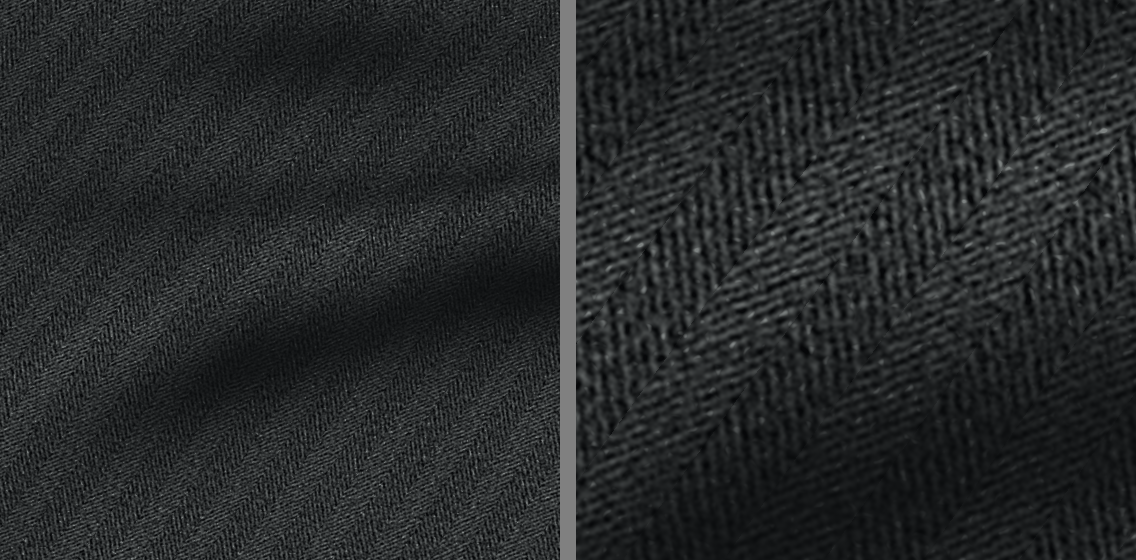
Left: the whole. Right: its middle third, enlarged.
Give the GLSL for this texture, as a Shadertoy shader.

```glsl
// Dark charcoal herringbone suiting, lying in soft diagonal folds.
// Mirrored lanes of fine twill form chevrons; stretched gradient noise breaks
// the threads into fibres, and curved Gaussian valleys shade the cloth.

#define STRIPE_ANGLE 0.94      // direction of the lanes, radians
#define LANE_PAIR 0.093        // width of two mirrored lanes
#define TWILL_ANGLE 0.645      // thread direction relative to the lane
#define TWILL_SKEW 0.25        // drape skew, tilts both thread directions
#define TWILL_PITCH 0.0073     // distance between twill ridges
#define TWILL_CONTRAST 0.20
#define FIBRE_CONTRAST 0.44
#define GRAIN_CONTRAST 0.54
#define FLECK_GAIN 0.75
#define BASE_TONE 0.385
#define SHADOW_COLOR vec3(0.050, 0.057, 0.062)
#define THREAD_COLOR vec3(0.328, 0.342, 0.342)

// Unit gradient at a lattice point, from an integer hash
vec2 latticeGradient(vec2 cell) {
    uvec2 q = uvec2(ivec2(cell)) * uvec2(1597u, 3812u) + uvec2(7919u, 104729u);
    uint h = (q.x ^ (q.y * 265443u)) * 747797u + 289133u;
    h = (h ^ (h >> 15)) * 224683u + 9737u;
    h ^= h >> 13;
    float angle = float(h & 65535u) * 6.28319 / 65536.0;
    return vec2(cos(angle), sin(angle));
}

float gradientNoise(vec2 p) {
    vec2 cell = floor(p), f = p - cell;
    vec2 w = f * f * f * (f * (f * 6.0 - 15.0) + 10.0);
    float a = dot(latticeGradient(cell), f);
    float b = dot(latticeGradient(cell + vec2(1, 0)), f - vec2(1, 0));
    float c = dot(latticeGradient(cell + vec2(0, 1)), f - vec2(0, 1));
    float d = dot(latticeGradient(cell + vec2(1, 1)), f - vec2(1, 1));
    return mix(mix(a, b, w.x), mix(c, d, w.x), w.y);
}

float bell(float x, float width) {
    return exp(-x * x / (width * width));
}

// Light over the folded cloth: valleys darken, the ridge between them catches light
float foldShade(vec2 p) {
    float sway = 0.02 * gradientNoise(p * 4.0 + 3.0);
    float valley = p.y - (0.13 + 0.60 * p.x - 0.24 * p.x * p.x) + sway;
    float crease = p.y - (0.625 + 0.07 * p.x * p.x) + sway * 0.6;
    float hollow = p.y - (0.87 + 0.05 * p.x) + sway;

    float shade = 1.06 + 0.18 * gradientNoise(p * 3.0);
    shade -= 0.80 * smoothstep(-0.05, 0.45, p.x) * bell(valley, 0.09);
    shade -= (0.22 + 0.32 * p.x) * bell(crease, mix(0.06, 0.032, p.x));
    shade -= 0.58 * bell(p.x - 0.62, 0.36) * bell(hollow, 0.08);
    shade += 0.24 * bell(valley - 0.16, 0.07);
    shade += 0.20 * smoothstep(-0.08, -0.25, valley);
    return shade;
}

void mainImage(out vec4 fragColor, in vec2 fragCoord) {
    vec2 p = fragCoord / iResolution.y;
    float pixel = 1.0 / iResolution.y;

    // Cloth coordinates: across and along the lanes, gently bent by the drape
    vec2 bend = vec2(gradientNoise(p * 2.5 + 11.0), gradientNoise(p * 2.5 + 27.0));
    vec2 cloth = p + 0.012 * bend;
    cloth.x -= 0.07 * (p.y - 0.5) * (p.y - 0.5);
    vec2 axis = vec2(cos(STRIPE_ANGLE), sin(STRIPE_ANGLE));
    float across = dot(cloth, vec2(axis.y, -axis.x));
    float along = dot(cloth, axis);
    float skewed = along - TWILL_SKEW * across;

    // Mirrored lanes fold the twill into chevrons
    float lane = fract(across / LANE_PAIR);
    float mirrored = abs(lane - 0.5) * LANE_PAIR;
    float seam = 0.25 * LANE_PAIR - abs(mirrored - 0.25 * LANE_PAIR);
    float shallow = smoothstep(0.48, 0.52, lane) * (1.0 - smoothstep(0.96, 1.0, lane));
    float ridge = (skewed * sin(TWILL_ANGLE) - mirrored * cos(TWILL_ANGLE)) / TWILL_PITCH;
    float thread = along * cos(TWILL_ANGLE) + mirrored * sin(TWILL_ANGLE);

    // Twill ridges fade out where they become too fine for the pixels
    float resolved = 1.0 - smoothstep(0.35, 0.6, pixel / TWILL_PITCH);
    float wobble = 0.2 * gradientNoise(cloth * 60.0);
    float twill = cos(6.28319 * (ridge + wobble)) * resolved;

    // Broken fibres along each thread, woven grain and sparse pale flecks
    float side = 40.0 * step(0.5, lane);
    float fibre = gradientNoise(vec2(ridge * 1.3 + side, thread / 0.010));
    float grain = gradientNoise(vec2(across, along) * 233.0 + 5.0);
    float fleck = smoothstep(0.28, 0.60, gradientNoise(vec2(ridge * 1.2, thread / 0.006) + 71.0));

    float tone = BASE_TONE + 0.07 * (shallow - 0.5);
    tone += TWILL_CONTRAST * twill * (1.0 + 0.5 * fibre);
    tone += FIBRE_CONTRAST * fibre + GRAIN_CONTRAST * grain;
    tone += FLECK_GAIN * fleck * (0.6 + 0.4 * twill);
    tone -= 0.03 * bell(seam, 0.003);
    tone *= foldShade(p);

    fragColor = vec4(mix(SHADOW_COLOR, THREAD_COLOR, clamp(tone, -0.1, 1.6)), 1.0);
}
```
